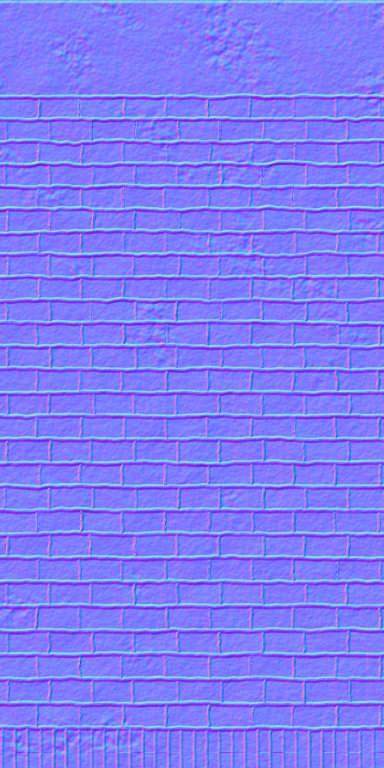
A WebGL 1 fragment shader for this texture map:

```glsl
precision highp float;
// Tangent-space normal map of an old brick wall: a plaster band on top, staggered
// courses below and a row of upright bricks at the foot. A height field is built
// from joint distances and gradient noise, then its slope is encoded as colour.
uniform vec2 u_resolution;

#define COURSES 27.0
#define BRICKS_ACROSS 9.0
#define UPRIGHTS_ACROSS 30.0
#define WALL_TOP 0.1263
#define WALL_FOOT 0.948
#define JOINT_HALF 0.0012
#define JOINT_DEPTH 0.0050
#define BED_WAVE 0.11
#define GRAIN 0.0014
#define WEAR 0.0058
#define TILT 0.05
#define SAMPLE_STEP 0.0016

vec2 hash2(vec2 p) {
  vec3 q = fract(p.xyx * vec3(0.1031, 0.1030, 0.0973));
  q += dot(q, q.yzx + 33.33);
  return fract((q.xx + q.yz) * q.zy);
}

float cornerDot(vec2 cell, vec2 corner, vec2 f) {
  return dot(hash2(cell + corner + 100.0) * 2.0 - 1.0, f - corner);
}

float gradientNoise(vec2 p) {
  vec2 cell = floor(p), f = p - cell;
  vec2 w = f * f * f * (f * (f * 6.0 - 15.0) + 10.0);
  float low = mix(cornerDot(cell, vec2(0.0), f), cornerDot(cell, vec2(1.0, 0.0), f), w.x);
  float high = mix(cornerDot(cell, vec2(0.0, 1.0), f), cornerDot(cell, vec2(1.0), f), w.x);
  return mix(low, high, w.y);
}

// 1 inside a joint, falling to 0 across the rounded brick edge
float jointMask(float dist, float bevel) {
  return 1.0 - smoothstep(JOINT_HALF, JOINT_HALF + bevel, dist);
}

// Surface height; p spans 0..1 across and 0..2 upward
float wallHeight(vec2 p) {
  // Course coordinate, counted downward; courses grow slightly taller to the foot
  float t = (1.0 - p.y * 0.5 - WALL_TOP) / (WALL_FOOT - WALL_TOP);
  float course = COURSES * (t + 0.053 * t * (1.0 - t));
  float courseHeight = 2.0 * (WALL_FOOT - WALL_TOP) / COURSES;
  float upper = 1.0 - smoothstep(0.15, 0.5, t);
  float isWall = step(0.0, t);

  // Wavy bed joints, sharper below the upper brick than above the lower one
  float bed = clamp(floor(course + 0.5), 0.0, COURSES);
  float wave = gradientNoise(vec2(p.x * 8.0, bed * 3.7 + 0.4))
             + 0.5 * gradientNoise(vec2(p.x * 35.0, bed * 5.3 + 0.7));
  float offset = course - bed - wave * BED_WAVE * (1.0 + 0.6 * upper);
  float row = offset > 0.0 ? bed : bed - 1.0;
  float bedJoint = jointMask(abs(offset) * courseHeight, offset > 0.0 ? 0.0075 : 0.0052);
  bedJoint *= 0.9 + 0.5 * gradientNoise(vec2(p.x * 14.0, bed * 2.9 + 0.3));

  // Upright joints: alternating stagger, jittered position and strength
  float isUpright = step(COURSES - 0.5, row);
  float across = mix(BRICKS_ACROSS, UPRIGHTS_ACROSS, isUpright);
  float stagger = mix(0.89, 0.164, mod(row, 2.0));
  float x = p.x * across - stagger + 0.05 * gradientNoise(vec2(p.x * 5.0, p.y * 40.0));
  float head = floor(x + 0.5);
  vec2 headRandom = hash2(vec2(head + 7.0, row + 11.0));
  float side = x - head - (headRandom.x - 0.5) * 0.08;
  float strength = mix(0.40, 0.75, headRandom.y) * (1.0 - 0.35 * upper);
  float headJoint = jointMask(abs(side) / across, 0.0042) * strength * step(0.0, row);

  // Slight lean of each brick
  float brick = side > 0.0 ? head : head - 1.0;
  vec2 lean = (hash2(vec2(brick + 31.0, row + 57.0)) - 0.5) * TILT;
  vec2 local = vec2(fract(x) - 0.5, 0.5 - fract(course)) * vec2(1.0 / across, courseHeight);
  float face = dot(lean, local) * step(0.0, row);

  // Grain everywhere, coarse wear in patches of plaster and the upper courses
  float grain = gradientNoise(p * 115.0) * 0.65 + gradientNoise(p * 52.0 + 9.0);
  float patchField = gradientNoise(p * vec2(4.0, 6.0) + 3.0)
                   + 0.4 * gradientNoise(p * 13.0 + 17.0);
  float wornArea = smoothstep(0.05, 0.4, patchField + mix(0.16, 0.12 * upper - 0.08, isWall));
  float lumps = gradientNoise(p * 38.0 + 5.0) + 0.5 * gradientNoise(p * 80.0 + 21.0);
  float swell = 0.004 * gradientNoise(p * 11.0 + 40.0);

  float joint = max(bedJoint, headJoint);
  float height = mix(face, -JOINT_DEPTH, joint) + swell;
  height += GRAIN * grain + WEAR * wornArea * lumps * (1.0 - 0.4 * joint);

  // Raised lip along the top edge
  return height + JOINT_DEPTH * smoothstep(1.991, 2.0, p.y);
}

void main() {
  vec2 p = gl_FragCoord.xy / u_resolution * vec2(1.0, 2.0);
  vec2 e = vec2(SAMPLE_STEP, 0.0);
  vec2 slope = vec2(wallHeight(p + e.xy) - wallHeight(p - e.xy),
                    wallHeight(p + e.yx) - wallHeight(p - e.yx)) / (2.0 * SAMPLE_STEP);

  // Green points downward; a small bias leans the faces upward
  vec3 normal = normalize(vec3(-slope.x, slope.y - 0.03, 1.0));
  gl_FragColor = vec4(normal * 0.5 + 0.5, 1.0);
}
```
